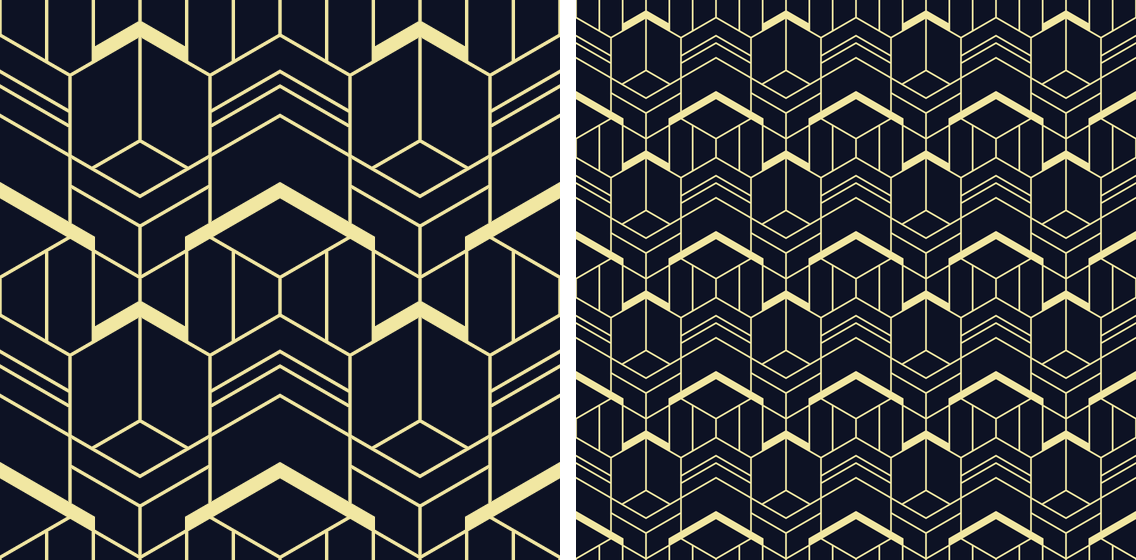
Left, the tile; right, the same tile 2 across and 2 down.
This pattern is drawn by a WebGL 2 fragment shader. Its source:

```glsl
#version 300 es
precision highp float;
// Art deco lattice: pale gold chevrons, diamonds and uprights on midnight blue.

uniform vec2 u_resolution;
out vec4 outColor;

const vec3 NIGHT = vec3(0.05, 0.07, 0.14);
const vec3 GOLD = vec3(0.945, 0.905, 0.635);
const float REPEATS = 2.0;       // tiles across and down
const float PERIOD = 12.0;       // grid units per tile
const float THIN = 0.073;        // half width of fine lines
const float BOLD = 0.305;        // half width of heavy chevrons
const float SLOPE = 0.57735;     // tan(30 degrees)
const float COS_SLOPE = 0.866025;

// Signed offset to the nearest periodic copy.
float wrapOffset(float v) {
    return mod(v + 0.5 * PERIOD, PERIOD) - 0.5 * PERIOD;
}

// Vertical bar at x, spanning top to bottom (y points down).
float upright(vec2 p, float x, float top, float bottom) {
    float along = abs(wrapOffset(p.y - 0.5 * (top + bottom)));
    return max(abs(p.x - x) - THIN, along - 0.5 * (bottom - top));
}

// Sloped bar y = start + slope * x, cut vertically at both ends.
float rafter(vec2 p, float start, float slope, float left, float right, float halfWidth) {
    float across = abs(wrapOffset(p.y - start - slope * p.x)) * COS_SLOPE - halfWidth;
    return max(across, max(left - p.x, p.x - right));
}

float uprights(vec2 p) {
    float d = upright(p, 0.0, 11.89, 13.5);
    d = min(d, upright(p, 2.0, 10.73, 14.65));
    d = min(d, upright(p, 3.0, 3.23, 9.8));
    d = min(d, upright(p, 4.0, 10.4, 14.65));
    return min(d, upright(p, 6.0, 9.69, 18.03));
}

float fineRafters(vec2 p) {
    // Zigzag and the nested chevrons below it
    float d = rafter(p, 1.5, SLOPE, 0.0, 3.0, THIN);
    d = min(d, rafter(p, 1.5 + 6.0 * SLOPE, -SLOPE, 3.0, 6.0, THIN));
    d = min(d, rafter(p, 3.06, SLOPE, 0.0, 3.0, THIN));
    d = min(d, rafter(p, 3.69, SLOPE, 0.0, 3.0, THIN));
    // Cube base and its diamond
    d = min(d, rafter(p, 4.95, SLOPE, 0.0, 6.0, THIN));
    d = min(d, rafter(p, 6.23, SLOPE, 3.0, 6.0, THIN));
    d = min(d, rafter(p, 6.03 + 6.0 * SLOPE, -SLOPE, 3.94, 6.0, THIN));
    // Lines under the wide roof
    d = min(d, rafter(p, 8.43, SLOPE, 4.0, 6.0, THIN));
    return min(d, rafter(p, 11.89, -SLOPE, 0.0, 3.0, THIN));
}

float boldRafters(vec2 p) {
    float wideRoof = rafter(p, 8.148, SLOPE, 0.0, 4.0 + THIN, BOLD);
    float smallRoof = rafter(p, 1.22 + 6.0 * SLOPE, -SLOPE, 4.0 - THIN, 6.0, BOLD);
    return min(wideRoof, smallRoof);
}

void main() {
    vec2 uv = gl_FragCoord.xy / u_resolution;
    vec2 p = fract(vec2(uv.x, 1.0 - uv.y) * REPEATS) * PERIOD;

    // Mirror each tile about its vertical centre
    p.x = 0.5 * PERIOD - abs(p.x - 0.5 * PERIOD);

    float d = min(uprights(p), min(fineRafters(p), boldRafters(p)));
    float pixel = REPEATS * PERIOD / min(u_resolution.x, u_resolution.y);
    float ink = clamp(0.5 - d / pixel, 0.0, 1.0);
    outColor = vec4(mix(NIGHT, GOLD, ink), 1.0);
}
```
